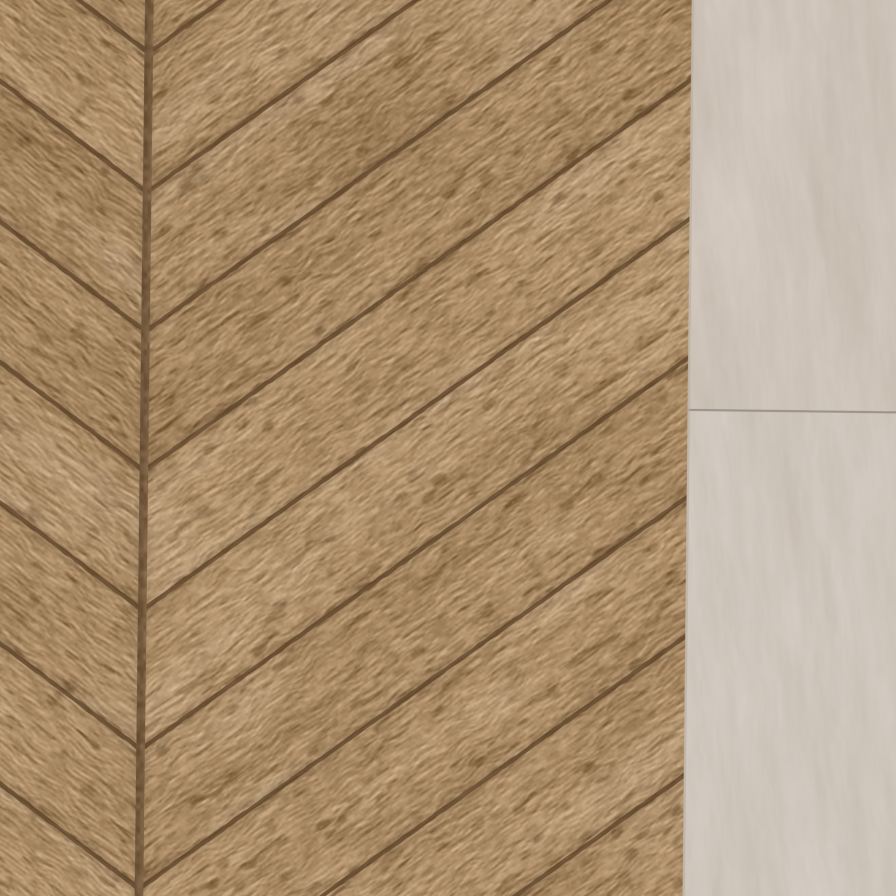
A WebGL 2 fragment shader for this texture:

```glsl
#version 300 es
precision highp float;
uniform vec2 u_resolution;
out vec4 fragColor;

float hash(vec2 p) {
  return fract(sin(dot(p, vec2(127.1, 311.7))) * 43758.5453);
}

float noise(vec2 p) {
  vec2 i = floor(p), f = fract(p);
  f = f * f * (3.0 - 2.0 * f);
  return mix(mix(hash(i), hash(i + vec2(1, 0)), f.x),
             mix(hash(i + vec2(0, 1)), hash(i + vec2(1, 1)), f.x), f.y);
}

float fbm(vec2 p) {
  float sum = 0.0, amp = 0.5;
  for (int i = 0; i < 4; i++) {
    sum += amp * noise(p);
    p = p * 2.03 + 17.3;
    amp *= 0.5;
  }
  return sum / 0.9375;
}

// Soft-edged line: 1 within halfWidth of the centre
float line(float dist, float halfWidth, float px) {
  return 1.0 - smoothstep(halfWidth - px, halfWidth + px, abs(dist));
}

// Short, slightly wavy fibres running along g.x
float fibres(vec2 g) {
  g.y += 0.006 * (noise(g * 38.0) - 0.5);
  return 0.6 * noise(g * vec2(58.0, 210.0)) + 0.4 * noise(g * vec2(125.0, 390.0) + 31.0);
}

vec3 chevronWood(vec2 uv, float px) {
  // Fold the two sides of the spine onto one slanted layout
  float across = uv.x - (0.155 + 0.0117 * uv.y);
  float side = step(across, 0.0);
  float slope = mix(0.721, 0.75, side);
  float rise = uv.y - 0.008 - slope * abs(across);
  float row = rise / 0.1555;
  float plank = floor(row);

  vec2 along = normalize(vec2(1.0, slope));
  vec2 q = vec2(abs(across), uv.y);
  vec2 g = vec2(dot(q, along), dot(q, vec2(-along.y, along.x)));
  g += vec2(3.7 * side + 0.37 * plank, 2.3 * side) + 5.0;

  // Plank tone, broad stains, embossed fibres and dark pores
  float fibre = fibres(g);
  float relief = fibre - fibres(g + vec2(0.0, 0.0028));
  float stain = fbm(g * vec2(5.0, 19.0)) - 0.5;
  float pore = smoothstep(0.66, 0.9, noise(g * vec2(44.0, 175.0) + 71.0));
  float tone = 0.03 * (hash(vec2(plank, side + 4.0)) - 0.5) + 0.15 * stain;
  tone += 0.15 * (fibre - 0.5) + 0.13 * relief - 0.10 * pore;
  tone += 0.05 * (noise(uv * 330.0) - 0.5);
  vec3 wood = vec3(0.675, 0.553, 0.405) + tone * vec3(1.0, 0.97, 0.9);
  wood += vec3(0.0, 0.008, 0.02) * smoothstep(0.0, 0.3, stain);

  // Grooves between planks, with a soft shaded lip
  float groove = (fract(row + 0.5) - 0.5) * 0.1555 * along.x;
  float ragged = 0.0011 * (noise(g * 130.0) - 0.5);
  wood *= 1.0 - 0.12 * exp(-abs(groove) / 0.005);
  vec3 grooveColor = vec3(0.41, 0.305, 0.195) + 0.08 * (fibre - 0.5);
  wood = mix(wood, grooveColor, 0.93 * line(groove + ragged, 0.0025, px));

  // Central spine, darker along its left side
  wood *= 1.0 - 0.10 * exp(-abs(across) / 0.006);
  vec3 spineColor = vec3(0.435, 0.335, 0.23) + 0.10 * (noise(uv * vec2(240.0, 150.0)) - 0.5);
  spineColor *= 1.0 + 0.12 * smoothstep(-0.003, 0.004, across);
  return mix(wood, spineColor, line(across, 0.0048, px));
}

vec3 paleTile(vec2 uv, float px) {
  float seam = uv.y - 0.5425 + 0.012 * (uv.x - 0.77);
  float upper = step(0.0, seam);
  // Wavy, nearly upright veins with cloudy variation
  vec2 g = uv + vec2(0.08 * uv.y + 0.025 * fbm(uv * vec2(9.0, 6.0)), 3.0 * upper);
  float veins = fbm(g * vec2(75.0, 9.0)) - 0.5;
  float cloud = fbm(g * vec2(13.0, 4.0) + 9.0) - 0.5;
  float tone = 0.055 * veins + 0.05 * cloud + 0.012 * (noise(g * vec2(260.0, 60.0)) - 0.5);
  vec3 tile = mix(vec3(0.805, 0.768, 0.73), vec3(0.802, 0.762, 0.718), upper);
  tile += tone * vec3(0.95, 1.0, 1.08);
  return mix(tile, vec3(0.59, 0.56, 0.53), 0.9 * line(seam, 0.0012, px));
}

void main() {
  vec2 uv = gl_FragCoord.xy / u_resolution;
  float px = 0.75 / min(u_resolution.x, u_resolution.y);

  // Wood on the left, tile on the right of a slightly leaning edge
  float border = uv.x - (0.762 + 0.0103 * uv.y);
  vec3 color = mix(chevronWood(uv, px), paleTile(uv, px), smoothstep(-px, px, border));
  color = mix(color, vec3(0.72, 0.67, 0.61), 0.6 * line(border - 0.001, 0.0014, px));
  fragColor = vec4(clamp(color, 0.0, 1.0), 1.0);
}
```
